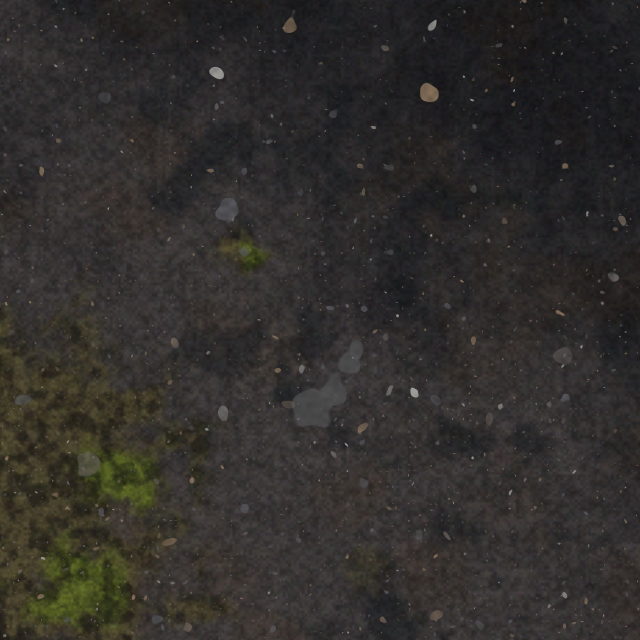
This texture is drawn by a three.js fragment shader. Its source:

```glsl
varying vec2 vUv;

float hash(vec2 p) {
  return fract(sin(dot(p, vec2(127.1, 311.7))) * 43758.5453);
}

float noise(vec2 p) {
  vec2 i = floor(p), f = fract(p);
  f = f * f * (3.0 - 2.0 * f);
  return mix(mix(hash(i), hash(i + vec2(1, 0)), f.x),
             mix(hash(i + vec2(0, 1)), hash(i + 1.0), f.x), f.y);
}

float fbm(vec2 p) {
  float sum = 0.0, amp = 0.5;
  for (int i = 0; i < 5; i++) {
    sum += amp * noise(p);
    p = mat2(1.6, 1.2, -1.2, 1.6) * p + 5.3;
    amp *= 0.5;
  }
  return sum;
}

mat2 rotation(float a) {
  return mat2(cos(a), sin(a), -sin(a), cos(a));
}

// One layer of scattered stones: colour in rgb, coverage in a
vec4 pebbles(vec2 p, float cells, float share, float seed) {
  vec2 q = p * cells;
  vec2 id = floor(q) + seed;
  vec2 d = fract(q) - 0.5 - 0.4 * (vec2(hash(id + 0.3), hash(id + 7.1)) - 0.5);
  d = rotation(6.28 * hash(id + 2.7)) * d;
  d.y *= 1.0 + 1.3 * hash(id + 4.9);
  float radius = mix(0.09, 0.22, pow(hash(id + 9.4), 2.0));
  float edge = length(d) - radius + 0.16 * (noise(q * 6.0 + seed) - 0.5);
  float soft = 0.0017 * cells;
  float cover = (1.0 - smoothstep(-soft, soft, edge)) * step(hash(id + 5.5), share);

  float tone = hash(id + 3.8);
  vec3 colour = mix(vec3(0.33, 0.33, 0.35), vec3(0.50, 0.42, 0.34), smoothstep(0.35, 0.75, tone));
  colour = mix(colour, vec3(0.60, 0.60, 0.59), step(0.88, tone));
  colour *= 0.85 + 0.3 * noise(p * 110.0);
  return vec4(colour, cover * mix(0.45, 0.95, hash(id + 6.2)));
}

// Moss amount around a centre, with a ragged border
float mossPatch(vec2 p, vec2 centre, vec2 size, float ragged) {
  return 1.0 - smoothstep(0.45, 1.15, length((p - centre) / size) + ragged);
}

void main() {
  vec2 p = vUv;
  float cloud = fbm(p * 5.0) - 0.48;
  float clump = fbm(p * 22.0 + 31.0) - 0.48;

  // Damp soil, darker toward the upper right
  float light = 1.13 - 0.4 * p.x - 0.6 * p.y + 0.55 * cloud + 0.35 * clump;
  vec3 colour = mix(vec3(0.105, 0.105, 0.115), vec3(0.228, 0.214, 0.214), smoothstep(0.1, 0.9, light));
  float rust = smoothstep(0.45, 0.7, fbm(p * 9.0 + 70.0));
  colour += vec3(0.012, 0.0, -0.014) * rust;
  float hollow = smoothstep(0.56, 0.72, fbm(p * 13.0 + 12.0)) * smoothstep(0.25, 0.6, p.x + 0.4 * p.y);
  colour = mix(colour, vec3(0.10, 0.11, 0.12), 0.6 * hollow);

  // Moss: brown fringe, olive body, bright green tufts
  float ragged = 1.5 * clump + 1.2 * cloud;
  float moss = mossPatch(p, vec2(0.10, 0.20), vec2(0.23, 0.30), ragged);
  moss = max(moss, mossPatch(p, vec2(0.38, 0.60), vec2(0.07, 0.05), ragged));
  moss = max(moss, 0.5 * mossPatch(p, vec2(0.57, 0.11), vec2(0.035), ragged));
  float fibre = fbm(p * 60.0 + 4.0);
  vec3 mossColour = mix(vec3(0.15, 0.135, 0.095), vec3(0.29, 0.265, 0.165), smoothstep(0.28, 0.66, fibre));
  float tuft = mossPatch(p, vec2(0.21, 0.235), vec2(0.09, 0.07), ragged);
  tuft = max(tuft, mossPatch(p, vec2(0.12, 0.10), vec2(0.07, 0.08), ragged));
  tuft = max(tuft, mossPatch(p, vec2(0.40, 0.60), vec2(0.045, 0.035), ragged));
  vec3 green = mix(vec3(0.16, 0.19, 0.07), vec3(0.34, 0.40, 0.11), smoothstep(0.25, 0.68, fibre));
  mossColour = mix(mossColour, green, 0.85 * tuft);
  colour = mix(colour, mossColour, 0.85 * max(moss, tuft));

  // Fine soil grain
  colour *= 1.0 + 0.28 * (noise(p * 95.0) - 0.5) + 0.30 * (noise(p * 230.0) - 0.5);
  colour += 0.02 * (vec3(noise(p * 180.0), noise(p * 180.0 + 40.0), noise(p * 180.0 + 80.0)) - 0.5);

  // Cluster of flat grey slabs
  for (int i = 0; i < 4; i++) {
    float k = float(i);
    vec2 centre = vec2(0.495, 0.37) + k * vec2(0.024, 0.026) + 0.03 * (vec2(hash(vec2(k, 1.0)), hash(vec2(k, 2.0))) - 0.5);
    vec2 d = rotation(k * 1.9) * (p - centre);
    float edge = length(d * vec2(1.0, 1.2)) - 0.034 / (1.0 + 0.55 * k) + 0.02 * (noise(p * 45.0) - 0.5);
    vec3 slab = vec3(0.30, 0.30, 0.305) * (0.92 + 0.16 * noise(p * 120.0));
    colour = mix(colour, slab, 0.85 * (1.0 - smoothstep(-0.002, 0.003, edge)));
  }

  // Stones and litter from specks up to large pieces
  float cells = 115.0;
  float share = 0.13;
  for (int i = 0; i < 4; i++) {
    float sparse = mix(1.25, 0.55, smoothstep(0.2, 0.9, p.y));
    vec4 stone = pebbles(p, cells, share * sparse, 17.0 * float(i) + 3.0);
    colour = mix(colour, stone.rgb, stone.a);
    cells *= 0.44;
    share *= 1.08;
  }

  gl_FragColor = vec4(colour, 1.0);
}
```
